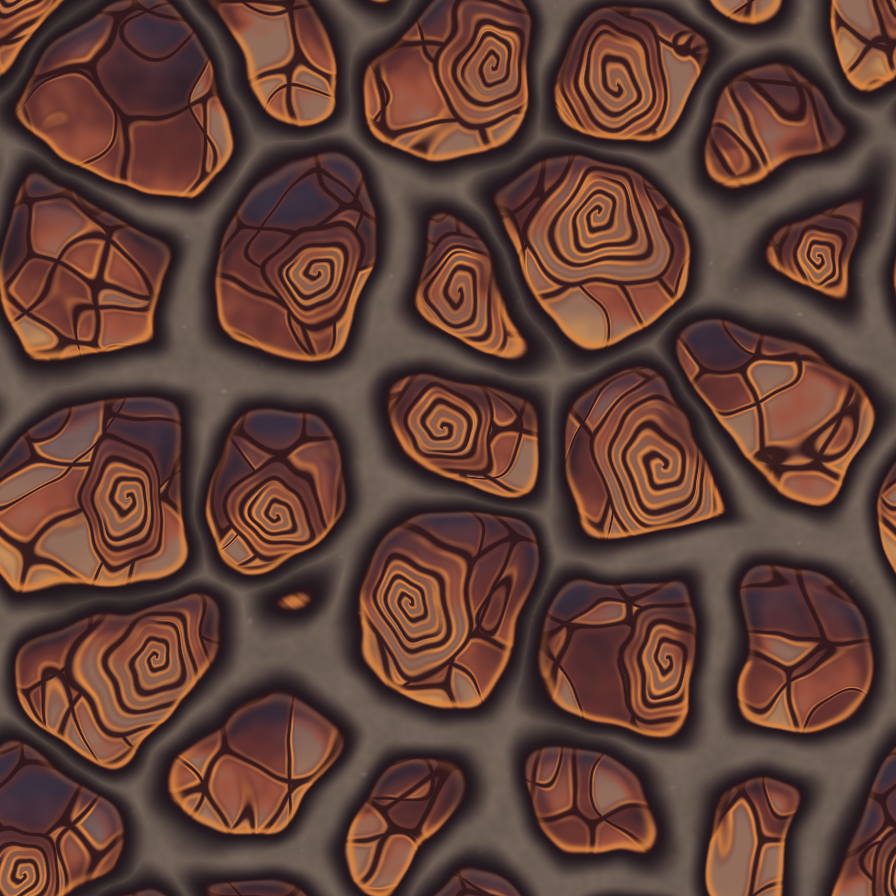
A Shadertoy shader for this texture:

```glsl
const vec3 PLUM = vec3(0.20, 0.13, 0.16);
const vec3 WINE = vec3(0.38, 0.19, 0.18);
const vec3 SIENNA = vec3(0.61, 0.32, 0.24);
const vec3 TAN = vec3(0.57, 0.42, 0.35);
const vec3 GOLD = vec3(0.80, 0.57, 0.35);
const vec3 EMBER = vec3(0.86, 0.52, 0.25);
const vec3 DUSK = vec3(0.25, 0.24, 0.33);
const vec3 CRACK = vec3(0.17, 0.08, 0.09);
const vec3 SHADOW = vec3(0.13, 0.09, 0.11);
const vec3 MORTAR = vec3(0.43, 0.37, 0.33);

struct Cell { vec2 id; vec2 offset; float edge; };
struct Face { float edge; float shade; };

vec2 hash2(vec2 p) {
    vec3 q = fract(p.xyx * vec3(0.1031, 0.1030, 0.0973));
    q += dot(q, q.yzx + 33.33);
    return fract((q.xx + q.yz) * q.zy);
}

// Gradient noise that wraps after a whole number of cells
float corner(vec2 cell, vec2 d, float period, float seed) {
    float a = 6.2832 * hash2(mod(cell, period) + seed * 17.0).x;
    return dot(vec2(cos(a), sin(a)), d);
}

float gnoise(vec2 p, float period, float seed) {
    vec2 i = floor(p), f = p - i, e = vec2(1.0, 0.0);
    vec2 u = f * f * f * (f * (f * 6.0 - 15.0) + 10.0);
    float low = mix(corner(i, f, period, seed), corner(i + e, f - e, period, seed), u.x);
    float high = mix(corner(i + e.yx, f - e.yx, period, seed),
                     corner(i + 1.0, f - 1.0, period, seed), u.x);
    return 1.4 * mix(low, high, u.y);
}

vec2 sitePoint(vec2 cell, float period, float jitter) {
    return cell + 0.5 + jitter * (hash2(mod(cell, period)) - 0.5);
}

float siteWeight(vec2 cell, float period, float weight) {
    return weight * hash2(mod(cell, period) + 71.0).x;
}

// Weighted cells with rounded corners; edge is the distance to the border
Cell weightedCells(vec2 p, float period, float jitter, float weight, float sharpness) {
    vec2 base = floor(p), own = base, site = base;
    float best = 1e3;
    for (int k = 0; k < 25; k++) {
        vec2 cell = base + vec2(k % 5 - 2, k / 5 - 2);
        vec2 s = sitePoint(cell, period, jitter);
        float d = dot(s - p, s - p) - siteWeight(cell, period, weight);
        if (d < best) { best = d; own = cell; site = s; }
    }
    float sum = 1e-20;
    for (int k = 0; k < 25; k++) {
        vec2 cell = base + vec2(k % 5 - 2, k / 5 - 2);
        if (distance(cell, own) < 0.5) continue;
        vec2 s = sitePoint(cell, period, jitter);
        float d = dot(s - p, s - p) - siteWeight(cell, period, weight);
        sum += exp(-sharpness * (d - best) / (2.0 * max(distance(s, site), 0.05)));
    }
    return Cell(mod(own, period), p - site, -log(sum) / sharpness);
}

// Distance to a spiral groove that ends inside the given radius
float spiralGroove(float r, float turn, float pitch, float radius) {
    float s = fract(r / pitch - turn);
    return abs(s - 0.5) * pitch + max(r - 0.8 * radius, 0.0);
}

// Facets and ledges of one stone, with an optional spiral disc and collar
Face carve(vec2 q, vec2 seed, float radius) {
    Cell facet = weightedCells(q * 11.0 + seed * 40.0, 64.0, 0.9, 0.1, 30.0);
    float level = gnoise(q * 8.0 + seed * 30.0, 64.0, 3.0) * 1.8 + seed.x;
    float ledge = (0.5 - abs(fract(level) - 0.5)) / 13.0;
    vec2 tilt = hash2(facet.id + 7.0 * floor(level) + 40.0);
    float shade = tilt.x + 0.5 * dot(facet.offset, tilt - 0.5);
    float edge = min(facet.edge / 11.0, ledge);
    if (radius > 0.0) {
        vec2 e = q * vec2(1.12, 0.92);
        float turn = atan(e.y, e.x) / 6.2832;
        float r = length(e) * (1.0 + 0.06 * cos(31.416 * turn));
        r *= 1.0 + 0.2 * gnoise(q * 14.0 + seed * 20.0, 64.0, 5.0);
        float collar = 1.45 * radius;
        if (r < collar) {
            edge = 1.0;
            shade = r < radius ? 0.72 : 0.15 + 0.6 * seed.x;
        }
        edge = min(edge, min(abs(r - radius), abs(r - collar)));
        float hand = seed.x < 0.5 ? -1.0 : 1.0;
        edge = min(edge, spiralGroove(r, hand * turn + seed.y, 0.02, radius));
    }
    return Face(edge, shade);
}

vec3 stoneRamp(float t) {
    vec3 c = mix(PLUM, WINE, smoothstep(0.05, 0.35, t));
    c = mix(c, SIENNA, smoothstep(0.33, 0.52, t));
    c = mix(c, TAN, smoothstep(0.48, 0.62, t));
    return mix(c, GOLD, smoothstep(0.72, 1.0, t));
}

float ridge(float d, float centre, float width) {
    float x = (d - centre) / width;
    return exp(-x * x);
}

vec3 stoneColor(vec2 q, float d, vec2 seed, float brush) {
    float radius = seed.y > 0.5 ? mix(0.035, 0.055, seed.x) : 0.0;
    Face face = carve(q, seed, radius);
    float lower = smoothstep(0.3, -0.5, q.y / (length(q) + 0.001));
    float tone = 0.47 + 0.55 * (face.shade - 0.5) - 2.0 * q.y + 0.1 * brush;
    tone -= 0.35 * (1.0 - lower) * smoothstep(0.03, 0.0, d);
    vec3 c = stoneRamp(tone);
    c = mix(c, DUSK, 0.45 * smoothstep(0.0, 0.1, q.y + 0.03 * brush));

    // Glowing facet rims around dark cracks
    float lit = smoothstep(0.15, 0.6, tone) * (0.7 + 0.5 * brush);
    c = mix(c, WINE, 0.6 * smoothstep(0.014, 0.003, face.edge));
    c = mix(c, EMBER, clamp(lit * ridge(face.edge, 0.0052, 0.002), 0.0, 1.0));
    c = mix(c, CRACK, 0.85 * smoothstep(0.0036, 0.0012, face.edge));

    // Warm light along the lower rim
    c = mix(c, EMBER, (0.2 + 0.65 * lower) * ridge(d, 0.005, 0.0035));
    return mix(CRACK, c, smoothstep(0.0, 0.004, d));
}

vec3 mortarColor(vec2 uv, float d) {
    float grain = gnoise(uv * 24.0, 24.0, 8.0) + 0.5 * gnoise(uv * 90.0, 90.0, 9.0);
    float speck = smoothstep(0.65, 0.95, gnoise(uv * 70.0, 70.0, 10.0));
    vec3 c = MORTAR * (1.0 + 0.07 * grain) + 0.08 * speck;
    return mix(SHADOW, c, smoothstep(0.0, -0.024, d));
}

void mainImage(out vec4 fragColor, in vec2 fragCoord) {
    vec2 uv = fragCoord / iResolution.xy;
    vec2 bend = vec2(gnoise(uv * 8.0, 8.0, 1.0), gnoise(uv * 8.0, 8.0, 2.0));
    vec2 chip = vec2(gnoise(uv * 22.0, 22.0, 3.0), gnoise(uv * 22.0, 22.0, 4.0));
    vec2 p = uv + 0.02 * bend + 0.005 * chip;

    Cell stone = weightedCells(p * 5.0, 5.0, 0.8, 0.25, 14.0);
    float gap = mix(0.011, 0.028, smoothstep(-0.5, 0.5, gnoise(uv * 4.0, 4.0, 6.0)));
    float d = stone.edge / 5.0 - gap;
    float brush = gnoise(uv * 16.0, 16.0, 7.0) + 0.4 * gnoise(uv * 48.0, 48.0, 11.0);

    vec3 rock = stoneColor(stone.offset / 5.0, d, hash2(stone.id + 23.0), brush);
    vec3 color = mix(mortarColor(uv, d), rock, smoothstep(-0.0015, 0.0015, d));
    fragColor = vec4(color, 1.0);
}
```
